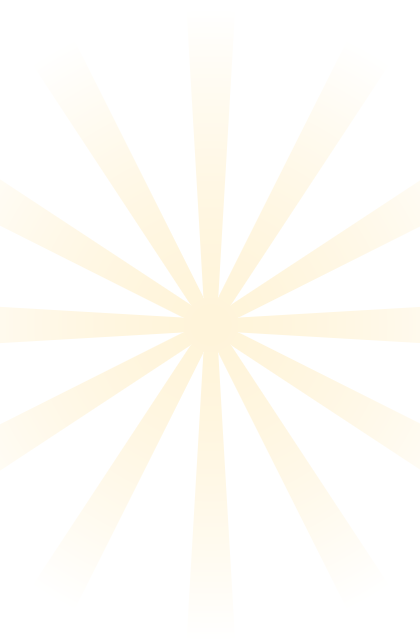
Give the GLSL for this background, as a Shadertoy shader.

```glsl
const vec3 PAPER_COLOR = vec3(1.0);
const vec3 RAY_COLOR = vec3(1.0, 0.958, 0.855);
const vec2 CENTER = vec2(0.502, 0.4922);   // share of the canvas
const float RAY_COUNT = 12.0;
const float RAY_BASE = 0.0091;             // half width at the center, in canvas heights
const float RAY_SPREAD = 0.0585;           // half width gained per unit of length
const float FADE_RADIUS = 0.495;
const float FADE_POWER = 1.6;
const float TAU = 6.2831853;

// Signed distance to the nearest of the evenly spaced, widening rays
float raysDistance(vec2 p) {
    float sector = TAU / RAY_COUNT;
    float angle = atan(p.y, p.x);
    angle -= sector * floor(angle / sector + 0.5);
    vec2 local = length(p) * vec2(cos(angle), abs(sin(angle)));
    float gap = local.y - RAY_BASE - RAY_SPREAD * local.x;
    return gap / sqrt(1.0 + RAY_SPREAD * RAY_SPREAD);
}

void mainImage(out vec4 fragColor, in vec2 fragCoord) {
    float pixel = 1.0 / iResolution.y;
    vec2 p = (fragCoord - CENTER * iResolution.xy) * pixel;

    // Antialiased ray shape
    float coverage = clamp(0.5 - raysDistance(p) / pixel, 0.0, 1.0);

    // Radial fade into the paper
    float reach = min(length(p) / FADE_RADIUS, 1.0);
    float strength = 1.0 - pow(reach, FADE_POWER);

    fragColor = vec4(mix(PAPER_COLOR, RAY_COLOR, coverage * strength), 1.0);
}
```
